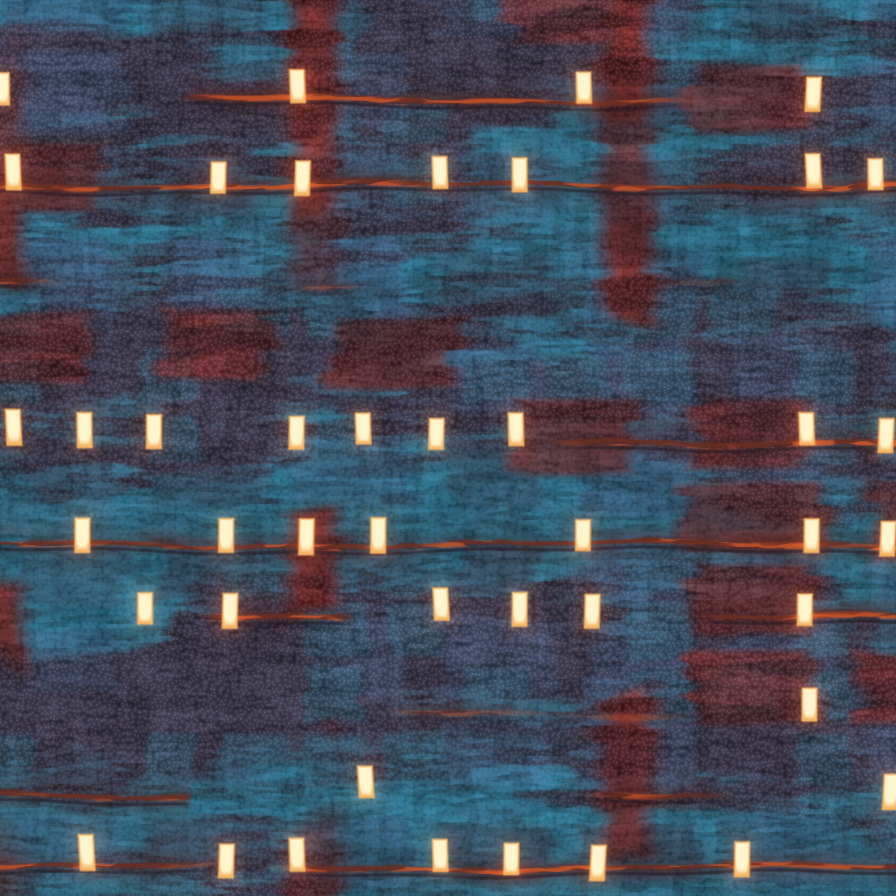
Give the GLSL for this pattern, as a WebGL 2 fragment shader.

```glsl
#version 300 es
precision highp float;
// Rows of small glowing lamps on rusty wires over a brushed teal and plum wall.
uniform vec2 u_resolution;
out vec4 fragColor;

const float TAU = 6.2831853;

vec2 hash2(vec2 p) {
    return fract(sin(vec2(dot(p, vec2(127.1, 311.7)), dot(p, vec2(269.5, 183.3)))) * 43758.55);
}

// Smooth cellular noise: x is the blended cell value, y the nearest distance.
vec2 cells(vec2 p) {
    vec2 base = floor(p), sum = vec2(0.0);
    float nearest = 2.0;
    for (int j = -1; j <= 1; j++)
    for (int i = -1; i <= 1; i++) {
        vec2 id = base + vec2(i, j);
        vec2 d = id + hash2(id) - p;
        float weight = exp(-8.0 * dot(d, d));
        sum += vec2(hash2(id + 41.0).x, 1.0) * weight;
        nearest = min(nearest, length(d));
    }
    return vec2(sum.x / sum.y, nearest);
}

float boxDistance(vec2 p, vec2 halfSize) {
    vec2 d = abs(p) - halfSize;
    return length(max(d, 0.0)) + min(max(d.x, d.y), 0.0);
}

// Share of lamps lit in a row; it rises about every fourth row.
float rowDensity(float row) {
    return 0.35 + 0.3 * cos(TAU * row / 4.2);
}

// Soft rectangles on a grid; x is the mask, y a random value per rectangle.
vec2 patches(vec2 p) {
    vec2 id = floor(p), r = hash2(id + 7.0);
    float d = boxDistance(fract(p) - 0.5, 0.28 + 0.14 * r);
    return vec2(1.0 - smoothstep(-0.06, 0.07, d), r.y);
}

void main() {
    vec2 uv = gl_FragCoord.xy / u_resolution;

    // Layers of brushwork, from broad washes to fine bristles
    float wash = cells(uv * vec2(5.0, 12.0)).x - 0.5;
    float brush = cells(uv * vec2(11.0, 62.0) + 9.0).x - 0.5;
    float bristle = cells(uv * vec2(40.0, 210.0) + 3.0).x - 0.5;
    float weave = cells(uv * vec2(120.0, 26.0) + 5.0).x - 0.5;
    float grain = cells(uv * 210.0).y;

    // Broad teal bands over plum
    float wave = 0.5 * sin(uv.x * 7.0 + 1.0) + 0.3 * sin(uv.x * 17.0);
    float band = 0.5 + 0.5 * cos(TAU * (uv.y - 0.06) / 0.35 + wave);
    float teal = smoothstep(0.22, 0.8, band * 0.62 + 0.2 + wash * 0.85 + brush * 0.45 + bristle * 0.2);
    vec3 color = mix(vec3(0.23, 0.22, 0.285), vec3(0.17, 0.4, 0.49), teal);

    // Square dabs of slate blue and shadow
    vec2 edge = vec2(brush, wash) * 0.16;
    vec2 dab = patches(uv * vec2(6.3, 9.5) + edge);
    vec3 dabColor = dab.y > 0.5 ? vec3(0.25, 0.33, 0.46) : vec3(0.22, 0.2, 0.27);
    color = mix(color, dabColor, dab.x * (0.3 + 0.5 * abs(dab.y - 0.5)));
    vec2 smallDab = patches(uv * vec2(11.0, 14.0) + 0.4 + edge);
    color = mix(color, vec3(0.2, 0.37, 0.46), smallDab.x * step(0.65, smallDab.y) * 0.5);

    // Maroon stains on faint upright posts and in scattered blocks
    float postDistance = abs(fract(uv.x / 0.35 + 0.5) - 0.5) * 0.35;
    float stain = 1.0 - smoothstep(0.012, 0.045, postDistance + brush * 0.02);
    stain *= smoothstep(0.0, 0.28, cells(uv * vec2(2.8, 9.0) + 23.0).x - 0.48);
    vec2 block = patches(uv * vec2(5.0, 10.5) + vec2(0.3, 0.1) + edge);
    stain = max(stain, block.x * step(0.87, block.y) * 0.75);
    color = mix(color, vec3(0.34, 0.12, 0.12) + vec3(0.25, 0.06, 0.03) * max(brush + 0.1, 0.0), stain * 0.85);

    // Canvas weave, bristle marks and grain
    color *= 1.0 + bristle * 0.3 + weave * 0.18 + brush * 0.2;
    color += vec3(0.17, 0.13, 0.13) * (1.0 - smoothstep(0.08, 0.38, grain)) * (0.55 - 0.4 * teal);
    color -= 0.05 * smoothstep(0.5, 0.8, grain);

    // Rows and lamp cells
    vec2 pitch = vec2(0.0817, 0.095);
    vec2 home = floor(uv / pitch + vec2(0.42, 0.14));
    float glow = 0.0, lamp = 0.0, heat = 0.0;
    for (int j = -1; j <= 1; j++) {
        float row = home.y + float(j);
        float rowY = (row + 0.36 + 0.24 * (hash2(vec2(row, 5.0)).x - 0.5)) * pitch.y;

        // Worn wire with a rusty haze and a dark underside
        float sag = 0.003 * sin(uv.x * 9.0 + row * 2.0) + 0.0015 * sin(uv.x * 31.0 + row);
        float wireY = uv.y - rowY + 0.011 - sag;
        float worn = cells(vec2(uv.x * 4.5, row * 3.7)).x - 0.5;
        float present = smoothstep(0.24, 0.5, rowDensity(row) + worn * 0.9);
        float haze = exp(-abs(wireY) / 0.011) * present;
        color = mix(color, vec3(0.33, 0.14, 0.13), haze * (0.55 + brush));
        float line = 1.0 - smoothstep(0.001, 0.0045, abs(wireY + bristle * 0.003));
        vec3 rust = mix(vec3(0.42, 0.18, 0.13), vec3(0.78, 0.33, 0.16), smoothstep(-0.15, 0.3, brush + bristle));
        color = mix(color, rust, line * present * 0.85);
        float shade = 1.0 - smoothstep(0.0005, 0.003, abs(wireY + 0.007));
        color = mix(color, vec3(0.14, 0.1, 0.14), shade * present * 0.55);

        // Upright lamps, lit at random and hung slightly unevenly
        for (int i = -1; i <= 1; i++) {
            vec2 id = vec2(home.x + float(i), row);
            vec2 r = hash2(id + 17.0);
            float lit = step(hash2(id + 63.0).x, rowDensity(row));
            vec2 center = vec2((id.x + 0.08 + 0.24 * (r.x - 0.5)) * pitch.x, rowY + 0.012 * (r.y - 0.5));
            vec2 q = uv - center;
            q.x += q.y * 0.12 * (r.y - 0.5);
            float d = boxDistance(q, vec2(0.0075, 0.0165 + 0.003 * r.x)) - 0.0012;
            lamp = max(lamp, lit * (1.0 - smoothstep(-0.0015, 0.0018, d)));
            heat = max(heat, lit * smoothstep(0.001, -0.006, d) * smoothstep(-0.024, 0.0, q.y));
            glow += lit * exp(-max(d, 0.0) / 0.008);
        }
    }
    color += vec3(0.3, 0.13, 0.05) * min(glow, 1.3) * 0.6;
    vec3 flame = mix(vec3(0.96, 0.7, 0.38), vec3(1.0, 0.96, 0.8), smoothstep(0.0, 0.65, heat));
    fragColor = vec4(mix(color, flame, lamp), 1.0);
}
```
